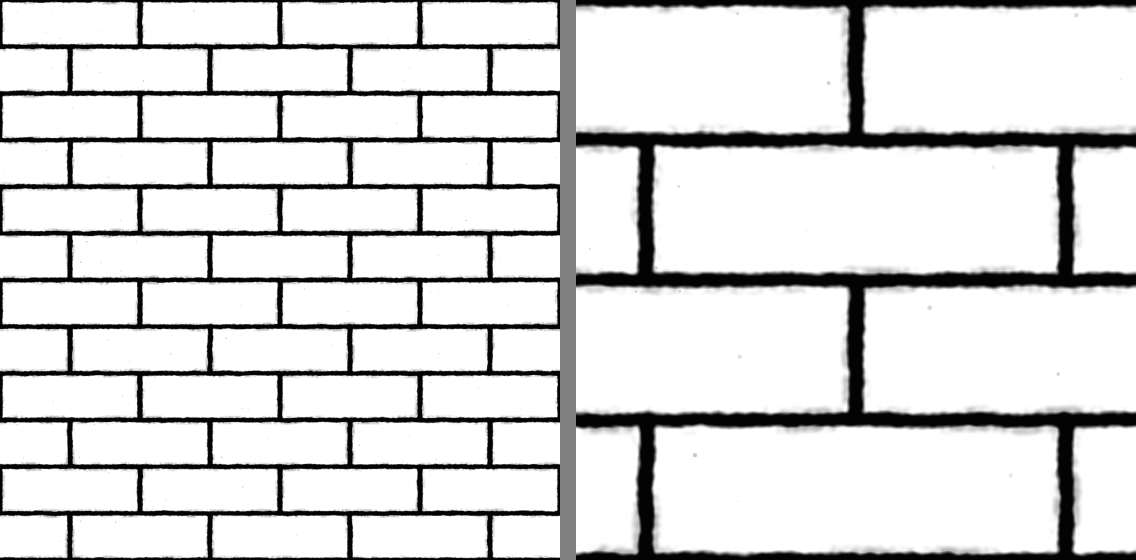
Left: the whole. Right: its middle third, enlarged.
Reproduce this pattern procedurally as a WebGL 1 fragment shader.

```glsl
precision highp float;
// Running-bond brick wall: white bricks outlined by rough, inky black joints.

uniform vec2 u_resolution;

const vec2 BRICKS = vec2(4.0, 12.0);              // bricks across, courses up
const vec2 HALF_JOINT = vec2(0.0047, 0.0042);     // vertical, horizontal joints
const float CORNER_RADIUS = 0.002;
const float EDGE_SOFTNESS = 0.0017;
const vec3 BRICK_COLOR = vec3(1.0);
const vec3 JOINT_COLOR = vec3(0.01);

float hash(vec2 cell, float seed) {
  vec3 p = fract(vec3(cell.xyx) * vec3(0.1031, 0.1030, 0.0973) + seed * 0.137);
  p += dot(p, p.yzx + 33.33);
  return fract((p.x + p.y) * p.z);
}

// Contribution of one lattice corner; the lattice wraps after `period` cells.
float cornerGradient(vec2 cell, vec2 offset, float period, float seed) {
  float angle = 6.28318 * hash(mod(cell, period), seed);
  return dot(vec2(cos(angle), sin(angle)), offset);
}

// Gradient noise that tiles over the unit square.
float gradientNoise(vec2 uv, float period, float seed) {
  vec2 p = uv * period;
  vec2 cell = floor(p);
  vec2 f = p - cell;
  vec2 w = f * f * f * (f * (f * 6.0 - 15.0) + 10.0);
  vec2 e = vec2(1.0, 0.0);
  float bottom = mix(cornerGradient(cell, f, period, seed),
                     cornerGradient(cell + e.xy, f - e.xy, period, seed), w.x);
  float top = mix(cornerGradient(cell + e.yx, f - e.yx, period, seed),
                  cornerGradient(cell + e.xx, f - e.xx, period, seed), w.x);
  return mix(bottom, top, w.y);
}

// Signed distance to the nearest brick: negative inside, positive in the joint.
float brickDistance(vec2 uv, vec2 bricks, vec2 halfJoint, float radius) {
  vec2 p = uv * bricks;
  p.x += 0.5 * mod(floor(p.y) + 1.0, 2.0);
  vec2 local = (fract(p) - 0.5) / bricks;
  vec2 d = abs(local) - (0.5 / bricks - halfJoint - radius);
  return length(max(d, 0.0)) + min(max(d.x, d.y), 0.0) - radius;
}

// Sparse faint dots, one candidate per cell of a wrapping grid.
float specks(vec2 uv, float cells, float density, float pixel) {
  vec2 cell = mod(floor(uv * cells), cells);
  vec2 center = 0.3 + 0.4 * vec2(hash(cell, 11.0), hash(cell, 12.0));
  float dist = length(fract(uv * cells) - center) / cells;
  float radius = mix(0.0006, 0.0014, hash(cell, 13.0));
  float dot1 = 1.0 - smoothstep(radius - pixel * 0.5, radius + pixel * 0.5, dist);
  return dot1 * step(1.0 - density, hash(cell, 14.0)) * hash(cell, 15.0);
}

void main() {
  vec2 uv = gl_FragCoord.xy / u_resolution;
  float pixel = 1.0 / min(u_resolution.x, u_resolution.y);

  // Hand-drawn wobble of the joints
  vec2 wobble = vec2(gradientNoise(uv, 36.0, 1.0), gradientNoise(uv, 36.0, 2.0));
  float dist = brickDistance(uv + 0.0014 * wobble, BRICKS, HALF_JOINT, CORNER_RADIUS);

  // Ragged edges
  float grain = gradientNoise(uv, 190.0, 3.0);
  dist += 0.0010 * gradientNoise(uv, 75.0, 4.0) + 0.0011 * grain;
  float softness = max(EDGE_SOFTNESS, 0.7 * pixel);
  float ink = smoothstep(-softness, softness, dist);

  // Patchy grey smudges beside the joints
  float patches = smoothstep(-0.1, 0.45, gradientNoise(uv, 28.0, 5.0) + 0.4 * grain);
  float smudge = 0.3 * patches * smoothstep(-0.0055, 0.0, dist);

  // Pale specks on the brick faces
  float dust = 0.22 * specks(uv, 80.0, 0.035, pixel);

  float coverage = max(ink, max(smudge, dust));
  gl_FragColor = vec4(mix(BRICK_COLOR, JOINT_COLOR, coverage), 1.0);
}
```
